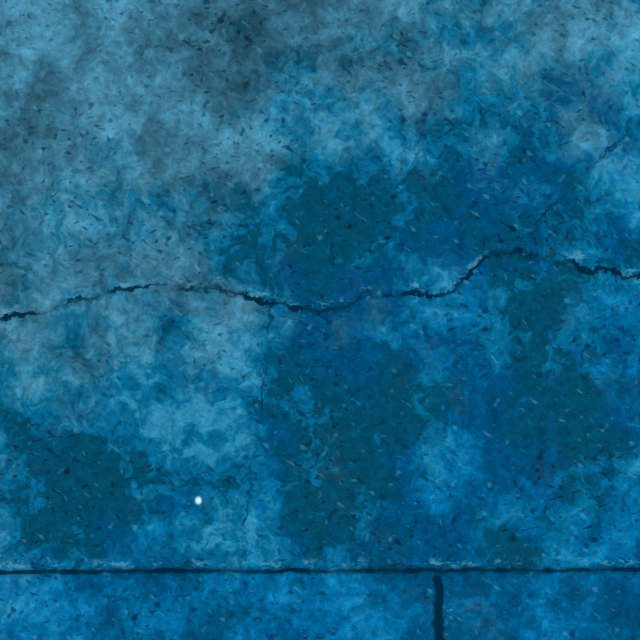
Write a WebGL 2 fragment shader that draws this texture.

```glsl
#version 300 es
precision highp float;
// Weathered blue painted plaster with mottled stains, pits, cracks and a masonry joint.
uniform vec2 u_resolution;
out vec4 fragColor;

const vec3 DEEP_TEAL = vec3(0.01, 0.29, 0.40);
const vec3 DEEP_BLUE = vec3(0.00, 0.30, 0.475);
const vec3 MID_BLUE = vec3(0.02, 0.40, 0.56);
const vec3 PALE_BLUE = vec3(0.17, 0.53, 0.68);
const vec3 GREY_BLUE = vec3(0.25, 0.47, 0.57);
const vec3 VIVID_BLUE = vec3(0.00, 0.43, 0.67);
const vec3 MAUVE = vec3(0.29, 0.42, 0.53);
const vec3 CRACK = vec3(0.00, 0.14, 0.23);
const vec3 CHIP = vec3(0.43, 0.65, 0.74);

vec2 hash2(vec2 cell) {
    vec3 q = fract(cell.xyx * vec3(0.1031, 0.1030, 0.0973));
    q += dot(q, q.yzx + 33.33);
    return fract((q.xx + q.yz) * q.zy);
}

float cornerSlope(vec2 cell, vec2 offset) {
    float angle = 6.2832 * hash2(cell).x;
    return dot(vec2(cos(angle), sin(angle)), offset);
}

float gradientNoise(vec2 p) {
    vec2 i = floor(p), f = p - i, e = vec2(1.0, 0.0);
    vec2 w = f * f * f * (f * (f * 6.0 - 15.0) + 10.0);
    return mix(mix(cornerSlope(i, f), cornerSlope(i + e, f - e), w.x),
               mix(cornerSlope(i + e.yx, f - e.yx), cornerSlope(i + 1.0, f - 1.0), w.x), w.y);
}

float fbm(vec2 p, int octaves, float gain) {
    float sum = 0.0, amplitude = 0.5;
    for (int i = 0; i < octaves; i++) {
        sum += amplitude * gradientNoise(p);
        p = mat2(1.6, 1.2, -1.2, 1.6) * p + 17.3;
        amplitude *= gain;
    }
    return sum;
}

float stain(vec2 p, vec2 center, vec2 size) {
    vec2 d = (p - center) / size;
    return exp(-dot(d, d));
}

// Thresholded noise, slightly stretched along a fixed direction, leaves short flecks.
float flecks(vec2 p, float scale, float angle, float threshold) {
    vec2 along = vec2(cos(angle), sin(angle));
    vec2 q = vec2(dot(p, along) * 0.65, dot(p, vec2(-along.y, along.x)));
    return smoothstep(threshold, threshold + 0.25, gradientNoise(q * scale + 61.0));
}

float line(float d, float halfWidth, float blur) {
    return 1.0 - smoothstep(halfWidth - blur, halfWidth + blur, abs(d));
}

float span(float x, float start, float end, float fade) {
    return smoothstep(start - fade, start + fade, x) * (1.0 - smoothstep(end - fade, end + fade, x));
}

float mainCrackHeight(float x) {
    return 0.5 + 0.052 * smoothstep(-0.03, 0.24, x) - 0.037 * smoothstep(0.3, 0.5, x)
         + 0.025 * smoothstep(0.51, 0.59, x) + 0.06 * smoothstep(0.69, 0.77, x)
         - 0.03 * smoothstep(0.79, 1.0, x);
}

vec3 paint(vec2 p) {
    vec2 q = p + 0.03 * vec2(fbm(p * 14.0, 3, 0.7), fbm(p * 14.0 + 40.0, 3, 0.7));
    float mottle = fbm(q * 4.5 + 3.0, 6, 0.8);
    float hue = fbm(q * 5.0 + 29.0, 5, 0.7);
    float dark = 0.38 * stain(q, vec2(0.65, 0.71), vec2(0.17, 0.10))
               + 0.38 * stain(q, vec2(0.46, 0.62), vec2(0.10, 0.07))
               + 0.28 * stain(q, vec2(0.18, 0.28), vec2(0.25, 0.12))
               + 0.24 * stain(q, vec2(0.84, 0.40), vec2(0.20, 0.20))
               + 0.20 * stain(q, vec2(0.55, 0.30), vec2(0.11, 0.18))
               + 0.20 * stain(q, vec2(0.45, 0.95), vec2(0.10, 0.08));
    float tone = 0.49 + 1.2 * mottle - dark + 0.14 * (p.y - p.x);
    vec3 deep = mix(DEEP_TEAL, DEEP_BLUE, smoothstep(-0.15, 0.25, hue + 0.15 * (p.x - 0.5)));
    vec3 color = mix(deep, MID_BLUE, smoothstep(0.2, 0.48, tone));
    color = mix(color, PALE_BLUE, smoothstep(0.48, 0.85, tone));
    float vivid = smoothstep(0.0, 0.4, hue + 0.4 * (p.x - p.y) + 0.3 * span(p.y, -1.0, 0.1, 0.02));
    color = mix(color, VIVID_BLUE * (0.7 + 0.5 * tone), 0.6 * vivid);
    float worn = smoothstep(0.08, 0.6, p.y - 0.65 * p.x - 0.04 + 0.8 * hue + 0.3 * mottle - 0.6 * dark);
    color = mix(color, GREY_BLUE * (0.66 + 0.58 * tone), 0.9 * worn);
    float blush = smoothstep(0.15, 0.5, fbm(q * 6.0 + 83.0, 5, 0.7));
    return mix(color, MAUVE * (0.6 + 0.6 * tone), 0.4 * blush);
}

void main() {
    vec2 p = gl_FragCoord.xy / u_resolution.y;
    float blur = max(0.0018, 0.8 / u_resolution.y);
    vec3 color = paint(p);

    // Fine grain, dark pits and pale flecks.
    color *= 1.0 + 0.28 * fbm(p * 55.0, 3, 0.8);
    float cluster = 0.55 + gradientNoise(p * 7.0 + 11.0);
    float pits = max(flecks(p, 85.0, -0.6, 0.30), flecks(p + 5.0, 120.0, 0.3, 0.30));
    color = mix(color, color * vec3(0.3, 0.55, 0.62), pits * clamp(cluster, 0.2, 0.85));
    color = mix(color, CHIP, 0.35 * flecks(p + 9.0, 95.0, -0.6, 0.33));

    // Ragged offsets and varying strength shared by the cracks.
    float ragged = 0.022 * fbm(p * 24.0 + 7.0, 4, 0.7);
    float strength = smoothstep(-0.25, 0.25, fbm(p * 13.0 + 51.0, 3, 0.8));
    float chips = smoothstep(0.0, 0.35, fbm(p * vec2(24.0, 40.0) + 23.0, 4, 0.8));

    // Main crack with a pale, crumbled upper lip.
    float d = p.y - mainCrackHeight(p.x) - ragged;
    color = mix(color, CHIP, 0.6 * chips * line(d - 0.010, 0.006, 0.007));
    color *= 1.0 - 0.2 * line(d, 0.004, 0.006);
    color = mix(color, CRACK, (0.1 + 0.8 * strength) * line(d, 0.0008 + 0.0032 * strength, blur));

    // Faint side cracks: two upright and one diagonal.
    float upright = p.x - 0.38 - 0.11 * (p.y - 0.13) - ragged;
    float second = p.x - 0.58 - 0.2 * (p.y - 0.13) - ragged;
    float diagonal = (p.y - 0.64 - 1.07 * (p.x - 0.83)) * 0.68 - ragged;
    float faint = span(p.y, 0.12, 0.53, 0.02) * line(upright, 0.0018, 0.0025);
    faint = max(faint, 0.35 * span(p.y, 0.12, 0.45, 0.04) * line(second, 0.0015, 0.0025));
    faint = max(faint, span(p.x, 0.82, 0.98, 0.02) * line(diagonal, 0.0018, 0.0025));
    color = mix(color, CRACK, (0.1 + 0.55 * strength) * faint);

    // Straight masonry joint and the short upright joint beneath it.
    float joint = p.y - 0.108 - 0.004 * (p.x - 0.5) - 0.3 * ragged;
    float stem = p.x - 0.685 - 0.5 * ragged;
    float below = 1.0 - smoothstep(0.095, 0.11, p.y);
    color = mix(color, CHIP, 0.6 * chips * line(joint - 0.012, 0.006, 0.008));
    color = mix(color, CHIP, 0.7 * chips * below * line(stem - 0.016, 0.005, 0.005));
    color *= 1.0 - 0.25 * line(joint, 0.005, 0.006);
    color = mix(color, CRACK, (0.45 + 0.45 * strength) * line(joint, 0.0018 + 0.002 * strength, blur));
    color = mix(color, CRACK, 0.9 * below * line(stem, 0.006 + 0.003 * strength, 0.003));

    // One bright chip of bare plaster.
    float bare = length((p - vec2(0.31, 0.218)) * vec2(1.0, 0.85));
    color = mix(color, vec3(0.88, 0.95, 0.95), line(bare, 0.005, 0.003));
    fragColor = vec4(clamp(color, 0.0, 1.0), 1.0);
}
```
